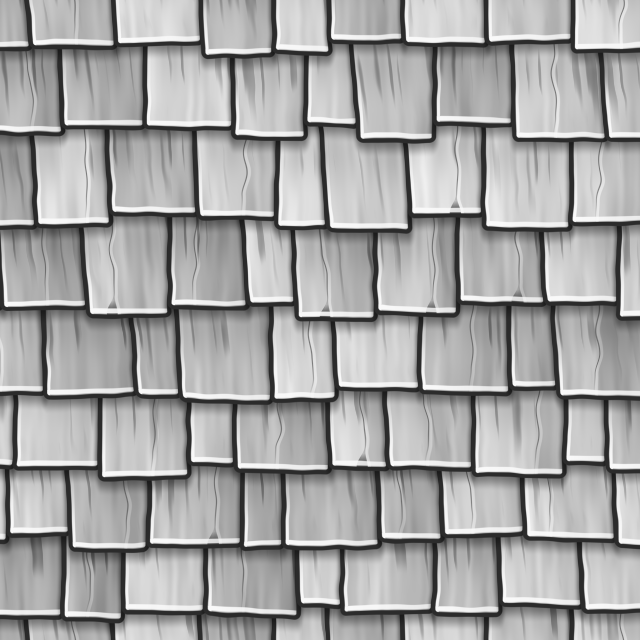
Write a three.js fragment shader that draws this texture.

```glsl
// Grey hand-painted wooden shingles in eight overlapping rows.
// Each row repeats a rhythm of five widths; rows are layered from the lowest up,
// each shingle adding a soft shadow, an ink outline and a grained, bevelled face.

#define ROWS 8.0
#define PERIOD 0.583
#define UPPER_RHYTHM vec4(0.215, 0.45, 0.655, 0.795)
#define LOWER_RHYTHM vec4(0.24, 0.36, 0.61, 0.78)
#define GAP 0.0072
#define OUTLINE 0.0066
#define CORNER 0.004
#define SOFT 0.0012
#define BOTTOM_JITTER 0.026
#define INK 0.17
#define HIGHLIGHT 0.98
#define CRACK_CHANCE 0.45

varying vec2 vUv;

float hash(vec2 p) {
  return fract(sin(dot(p, vec2(127.1, 311.7))) * 43758.5453);
}

float noise(vec2 p) {
  vec2 i = floor(p), f = fract(p);
  f = f * f * (3.0 - 2.0 * f);
  return mix(mix(hash(i), hash(i + vec2(1.0, 0.0)), f.x),
             mix(hash(i + vec2(0.0, 1.0)), hash(i + 1.0), f.x), f.y);
}

float cover(float d) { return 1.0 - smoothstep(-SOFT, SOFT, d); }

// Soft stripe between two distances
float band(float x, float a, float b) { return cover(a - x) * cover(x - b); }

// Row heights swell and shrink down the canvas; row 0 is at the top
float rowBottom(float row) {
  return 0.906 - row / ROWS + 0.021 * cos(row * 6.28319 / ROWS);
}

float rowPhase(float row) {
  return row < 4.0 ? 0.098 - 0.048 * abs(row - 1.0) : 0.072 + 0.083 * (row - 4.0);
}

// Boundary between shingles i - 1 and i
float edgeAt(float row, float i) {
  float n = floor((i + 0.5) / 5.0), k = i - 5.0 * n;
  vec4 rhythm = row < 4.0 ? UPPER_RHYTHM : LOWER_RHYTHM;
  float s = k < 0.5 ? 0.0 : k < 1.5 ? rhythm.x : k < 2.5 ? rhythm.y
          : k < 3.5 ? rhythm.z : rhythm.w;
  return rowPhase(row) + PERIOD * (n + s) + 0.012 * (hash(vec2(i, row + 3.0)) - 0.5);
}

// Leaning side of a shingle at height h above its row bottom
float sideAt(float row, float i, float h) {
  return edgeAt(row, i) + mix(-0.075, 0.02, hash(vec2(i + 9.0, row))) * (h - 0.05);
}

// Face: x is measured from the left side, h from the bottom edge
float faceTone(float x, float h, float width, vec2 id) {
  float u = x / width;
  vec2 seed = 17.0 * id;
  float tone = mix(0.69, 0.89, hash(id + 0.5));

  // Wood grain and dark streaks fading out toward the bottom
  tone += 0.09 * (noise(vec2(x * 120.0, h * 8.0) + seed) - 0.5);
  tone += 0.10 * (noise(vec2(x * 38.0, h * 9.0) + seed + 5.0) - 0.5);
  float streak = smoothstep(0.68, 0.95, noise(vec2(x * 150.0 + h * 9.0, h * 10.0) + seed + 9.0));
  tone -= 0.20 * streak * smoothstep(0.01, 0.08, h);
  tone -= 0.05 * u + 0.07 * smoothstep(0.04, 0.13, h);

  // Occasional split, some opening into a notch at the bottom
  float chance = hash(id + 2.3);
  if (chance < CRACK_CHANCE && width > 0.08) {
    float center = mix(0.3, 0.75, hash(id + 4.1)) + 0.10 * (noise(vec2(h * 30.0, id.x)) - 0.5);
    float s = (u - center) * width;
    float notch = step(chance, 0.08) * (1.0 - smoothstep(0.0, 0.028, h));
    float slit = 0.0008 + 0.008 * notch;
    tone -= 0.06 * smoothstep(-0.002, 0.002, s);
    tone += 0.10 * band(s, slit, slit + 0.005);
    tone = mix(tone, 0.33, cover(abs(s) - slit) * max(notch, 0.75 * smoothstep(0.0, 0.06, h)));
  }

  // Dark right side, bright left and bottom bevels
  tone *= mix(0.78, 1.0, smoothstep(0.0, 0.009, width - x));
  float left = band(x, 0.0005, 0.0052) * mix(0.95, 0.15, smoothstep(0.01, 0.12, h));
  float bottom = band(h, 0.0015, 0.0085) * mix(1.0, 0.75, u);
  return mix(tone, HIGHLIGHT, max(left, bottom));
}

void main() {
  // Slight wobble gives the outlines a drawn look
  vec2 p = vUv + 0.003 * (vec2(noise(vUv * 38.0), noise(vUv * 34.0 + 50.0)) - 0.5);
  float nearest = ceil((0.906 - p.y) * ROWS);
  float shade = INK;

  for (int j = 0; j < 3; j++) {
    float level = nearest + 1.0 - float(j);
    float row = mod(level, ROWS);
    float h = p.y - rowBottom(level);
    float first = 5.0 * floor((p.x - rowPhase(row)) / PERIOD) - 1.0;
    for (int k = 0; k < 7; k++) {
      float i = first + float(k);
      vec2 id = vec2(mod(i, 5.0) + 0.13 * floor(i / 5.0), row);
      float left = sideAt(row, i, h) + 0.5 * GAP;
      float right = sideAt(row, i + 1.0, h) - 0.5 * GAP;
      float tilt = 0.07 * (hash(id + 6.7) - 0.6);
      float rise = h - BOTTOM_JITTER * (hash(id + 8.2) - 0.5) - tilt * (p.x - 0.5 * (left + right));

      // Rounded distance, open at the top where the next row covers it
      vec2 q = vec2(max(left - p.x, p.x - right), -rise);
      vec2 a = q + CORNER;
      float d = length(max(a, 0.0)) + min(max(a.x, a.y), 0.0) - CORNER;
      float shadow = length(max(q * vec2(2.2, 1.0), 0.0));

      shade *= mix(0.62, 1.0, smoothstep(0.004, 0.03, shadow));
      shade = mix(shade, INK, cover(d - OUTLINE));
      if (d < SOFT) shade = mix(shade, faceTone(p.x - left, rise, right - left, id), cover(d));
    }
  }
  gl_FragColor = vec4(vec3(clamp(shade, 0.0, 1.0)), 1.0);
}
```
